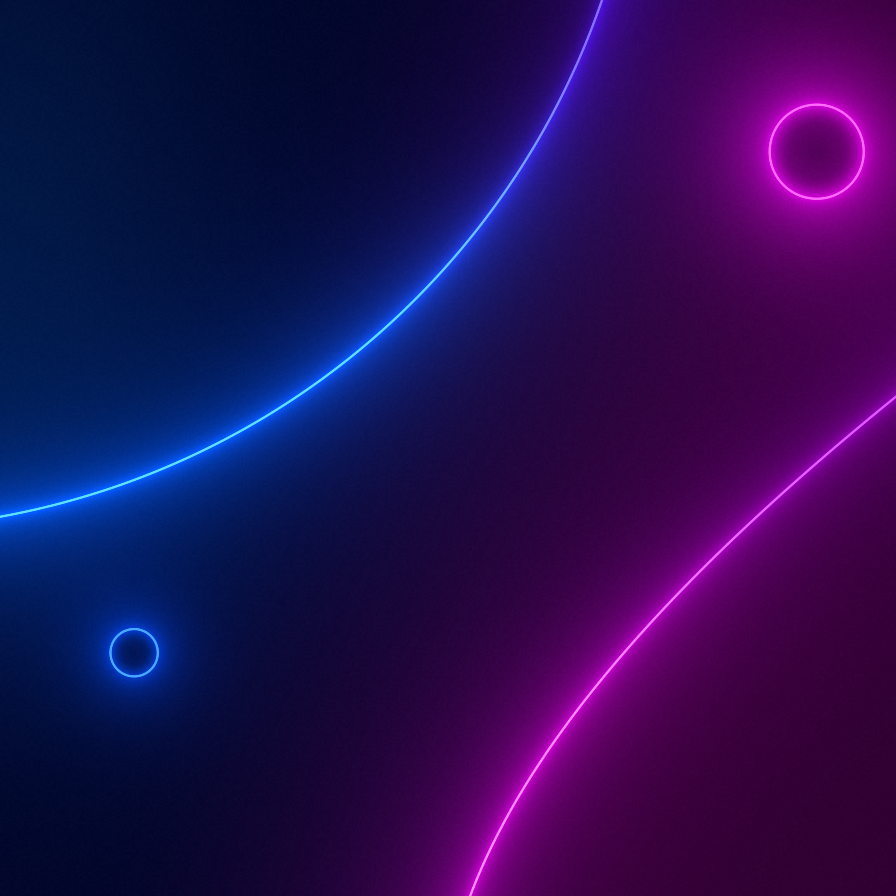
Give the GLSL for this background, as a Shadertoy shader.

```glsl
// Two neon curves and two neon rings over a navy-to-violet backdrop.
// Each shape is a signed distance; a thin core and layered exponential
// halos turn that distance into light. A faint hashed grain finishes it.

#define LINE_HALF_WIDTH 0.0013
#define TIGHT_HALO 0.007
#define MID_HALO 0.035
#define WIDE_HALO 0.11
#define RING_HALO 0.062
#define GRAIN 0.012
#define GRAIN_CELLS 512.0

const vec3 NAVY = vec3(0.004, 0.018, 0.150);
const vec3 VIOLET = vec3(0.180, 0.000, 0.190);
const vec3 TEAL_HAZE = vec3(0.000, 0.075, 0.115);
const vec3 AZURE = vec3(0.010, 0.300, 0.800);
const vec3 INDIGO = vec3(0.190, 0.050, 0.680);
const vec3 MAGENTA = vec3(0.620, 0.000, 0.610);
const vec3 PURPLE = vec3(0.430, 0.000, 0.580);

// Sine-free hash of a grid cell
float hash(vec2 cell) {
    vec3 p = fract(cell.xyx * 0.1031);
    p += dot(p, p.yzx + 33.33);
    return fract((p.x + p.y) * p.z);
}

float circleDistance(vec2 p, vec2 center, float radius) {
    return length(p - center) - radius;
}

// Signed distance to the cubic x = f(y), scaled by its slope; positive on the right
float sweepDistance(vec2 p) {
    float y = p.y;
    float curveX = 0.5247 + y * (0.378 + y * (1.019 - 0.300 * y));
    float slope = 0.378 + y * (2.038 - 0.900 * y);
    return (p.x - curveX) / sqrt(1.0 + slope * slope);
}

float core(float d, float pixel) {
    float edge = max(pixel, 0.001);
    return 1.0 - smoothstep(LINE_HALF_WIDTH - 0.5 * edge, LINE_HALF_WIDTH + 0.5 * edge, abs(d));
}

float halo(float d, float reach) {
    return exp(-abs(d) / reach);
}

// Dark gradient with a teal haze along the left side
vec3 backdrop(vec2 p) {
    vec3 color = mix(NAVY, VIOLET, smoothstep(0.08, 0.72, p.x - 0.25 * p.y));
    vec2 haze = (p - vec2(-0.02, 0.72)) / vec2(0.27, 0.42);
    return color + TEAL_HAZE * exp(-dot(haze, haze));
}

void mainImage(out vec4 fragColor, in vec2 fragCoord) {
    vec2 p = fragCoord / iResolution.xy;
    float pixel = 1.0 / min(iResolution.x, iResolution.y);
    vec3 color = backdrop(p);

    // Large blue arc, turning indigo towards the top
    float arc = circleDistance(p, vec2(-0.1557, 1.2844), 0.8751);
    float rise = smoothstep(0.60, 1.0, p.y);
    vec3 arcTint = mix(AZURE, INDIGO, rise);
    float arcInside = arc < 0.0 ? mix(1.0, 0.55, rise) : 1.0;
    float arcGlow = 0.36 * halo(arc, WIDE_HALO) + 0.38 * halo(arc, MID_HALO);
    color += arcTint * (arcGlow * arcInside + 0.40 * halo(arc, TIGHT_HALO));

    // Magenta sweep, turning purple towards the right edge
    float sweep = sweepDistance(p);
    float fade = smoothstep(0.15, 0.58, p.y);
    vec3 sweepTint = mix(MAGENTA, PURPLE, fade);
    float sweepGlow = 0.30 * halo(sweep, WIDE_HALO) + 0.42 * halo(sweep, MID_HALO);
    color += sweepTint * (sweepGlow * mix(1.0, 0.75, fade) + 0.40 * halo(sweep, TIGHT_HALO));

    // Rings, with dimmer light inside
    float pinkRing = circleDistance(p, vec2(0.9115, 0.8307), 0.0525);
    float pinkSide = mix(0.65, 1.0, smoothstep(-0.025, 0.0, pinkRing));
    color += MAGENTA * (0.75 * pinkSide * halo(pinkRing, RING_HALO)
           + 0.35 * halo(pinkRing, TIGHT_HALO));

    float blueRing = circleDistance(p, vec2(0.1497, 0.2715), 0.0264);
    float blueSide = mix(0.50, 1.0, smoothstep(-0.015, 0.0, blueRing));
    color += vec3(0.0, 0.22, 0.72) * (0.52 * blueSide * halo(blueRing, 0.6 * RING_HALO)
           + 0.35 * halo(blueRing, TIGHT_HALO));

    // Bright cores
    vec3 arcCore = mix(vec3(0.36, 0.88, 1.0), vec3(0.52, 0.43, 1.0), rise);
    color = mix(color, arcCore, core(arc, pixel));
    color = mix(color, mix(vec3(1.0, 0.55, 1.0), vec3(0.87, 0.34, 1.0), fade), core(sweep, pixel));
    color = mix(color, vec3(1.0, 0.42, 0.98), core(pinkRing, pixel));
    color = mix(color, vec3(0.28, 0.66, 1.0), core(blueRing, pixel));

    // Fine grain
    color += GRAIN * (hash(floor(p * GRAIN_CELLS)) - 0.5);
    fragColor = vec4(clamp(color, 0.0, 1.0), 1.0);
}
```
